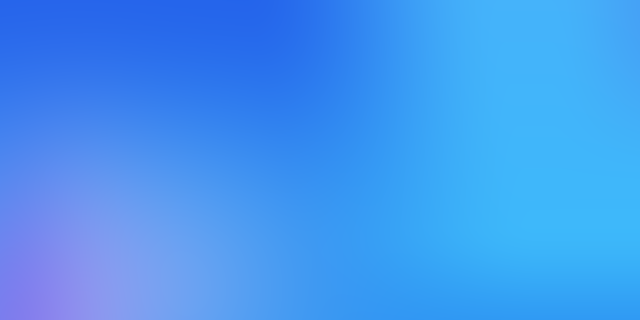
Give the GLSL for this background, as a Shadertoy shader.

```glsl
// A soft blue backdrop: a vertical blue ramp, a slanted cyan band on the right,
// and pale blue and violet glows in the lower left corner.
// Each part is a smooth mask that blends one colour over the last.

// Elliptical Gaussian falloff: 1 at the centre, fading over the given radii.
float glow(vec2 p, vec2 centre, vec2 radii) {
    vec2 d = (p - centre) / radii;
    return exp(-dot(d, d));
}

void mainImage(out vec4 fragColor, in vec2 fragCoord) {
    vec2 uv = fragCoord / iResolution.xy;

    // Base ramp, azure below to royal blue above
    vec3 color = mix(vec3(0.18, 0.58, 0.95), vec3(0.14, 0.39, 0.92),
                     smoothstep(0.2, 1.05, uv.y));

    // Cyan band, leaning left towards the top and fading at the bottom
    float slantedX = uv.x - 0.08 * (1.0 - uv.y);
    float band = smoothstep(0.38, 0.78, slantedX) * smoothstep(-0.1, 0.3, uv.y);
    vec3 cyan = mix(vec3(0.23, 0.73, 0.98), vec3(0.27, 0.70, 0.98), uv.y);
    color = mix(color, cyan, band);

    // Deeper blue in the upper right corner
    float corner = smoothstep(0.86, 1.05, uv.x) * smoothstep(0.4, 1.0, uv.y);
    color = mix(color, vec3(0.27, 0.62, 0.96), corner);

    // Pale blue glow, lower left
    color = mix(color, vec3(0.42, 0.65, 0.95),
                glow(uv, vec2(0.22, 0.1), vec2(0.24, 0.42)));

    // Violet glow, bluer at the left edge
    vec3 violet = mix(vec3(0.50, 0.48, 0.93), vec3(0.64, 0.58, 0.93),
                      smoothstep(0.0, 0.2, uv.x));
    color = mix(color, violet,
                glow(uv, vec2(0.05, -0.05), vec2(0.17, 0.54)));

    fragColor = vec4(color, 1.0);
}
```
